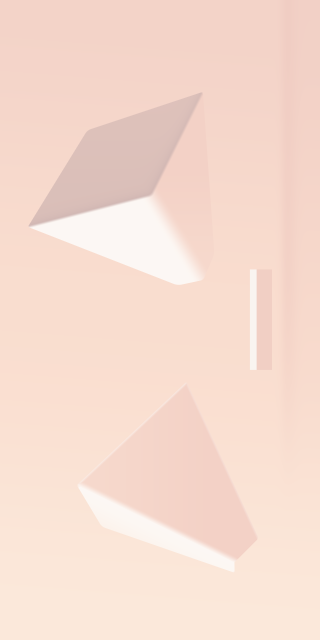
Write a Shadertoy shader that draws this background.

```glsl
const vec2 CANVAS = vec2(1.0, 2.0);
const float ROUNDING = 0.008;
const float FOLD_SOFTNESS = 0.032;
const float CREASE_X = 0.896;

const vec3 SKY_TOP = vec3(0.953, 0.827, 0.784);
const vec3 SKY_MIDDLE = vec3(0.978, 0.868, 0.812);
const vec3 SKY_BOTTOM = vec3(0.984, 0.910, 0.855);
const vec3 CREASE_PINK = vec3(0.930, 0.780, 0.745);
const vec3 WHITE = vec3(0.990, 0.970, 0.955);
const vec3 BLUSH = vec3(0.953, 0.820, 0.776);
const vec3 BLUSH_LIGHT = vec3(0.965, 0.848, 0.800);
const vec3 MAUVE = vec3(0.855, 0.748, 0.724);
const vec3 MAUVE_DEEP = vec3(0.805, 0.705, 0.695);

// Upper solid, counterclockwise outline plus its inner corner
const vec2 UP_PEAK = vec2(0.634, 1.713);
const vec2 UP_BACK = vec2(0.273, 1.593);
const vec2 UP_LEFT = vec2(0.087, 1.291);
const vec2 UP_BASE = vec2(0.555, 1.108);
const vec2 UP_FOOT = vec2(0.635, 1.125);
const vec2 UP_RIGHT = vec2(0.670, 1.206);
const vec2 UP_INNER = vec2(0.473, 1.390);

// Lower solid
const vec2 LOW_PEAK = vec2(0.583, 0.807);
const vec2 LOW_LEFT = vec2(0.240, 0.484);
const vec2 LOW_BASE = vec2(0.318, 0.354);
const vec2 LOW_FOOT = vec2(0.733, 0.210);
const vec2 LOW_FOLD = vec2(0.732, 0.242);
const vec2 LOW_RIGHT = vec2(0.808, 0.318);

// Signed distance to a line, negative on its left
float side(vec2 p, vec2 a, vec2 b) {
    vec2 e = normalize(b - a);
    return dot(p - a, vec2(e.y, -e.x));
}

float smoothMax(float a, float b) {
    float h = max(ROUNDING - abs(a - b), 0.0) / ROUNDING;
    return max(a, b) + 0.25 * ROUNDING * h * h;
}

float quad(vec2 p, vec2 a, vec2 b, vec2 c, vec2 d) {
    return smoothMax(smoothMax(side(p, a, b), side(p, b, c)),
                     smoothMax(side(p, c, d), side(p, d, a)));
}

float box(vec2 p, vec2 low, vec2 high) {
    vec2 d = max(low - p, p - high);
    return max(d.x, d.y);
}

float cover(float d, float pixel) {
    return clamp(0.5 - d / pixel, 0.0, 1.0);
}

vec3 background(vec2 p) {
    float h = p.y + 0.08 * (p.x - 0.5);
    vec3 color = mix(SKY_BOTTOM, SKY_MIDDLE, smoothstep(0.0, 1.0, h));
    color = mix(color, SKY_TOP, smoothstep(0.95, 2.0, h));
    // Vertical wall crease
    float dx = p.x - CREASE_X;
    float width = dx < 0.0 ? 0.018 : 0.028;
    float shade = 0.36 * exp(-dx * dx / (width * width));
    shade += 0.20 * smoothstep(-0.04, 0.03, dx);
    return mix(color, CREASE_PINK, shade * smoothstep(0.35, 1.2, p.y));
}

vec3 upperSolid(vec2 p, vec3 color, float pixel) {
    float outline = smoothMax(side(p, UP_PEAK, UP_BACK), side(p, UP_BACK, UP_LEFT));
    outline = smoothMax(outline, side(p, UP_LEFT, UP_BASE));
    outline = smoothMax(outline, side(p, UP_BASE, UP_FOOT));
    outline = smoothMax(outline, side(p, UP_FOOT, UP_RIGHT));
    outline = smoothMax(outline, side(p, UP_RIGHT, UP_PEAK));
    // Bright front turning softly into the right face
    float fold = side(p, UP_FOOT, UP_INNER);
    vec3 right = mix(BLUSH_LIGHT, BLUSH, smoothstep(1.15, 1.5, p.y));
    vec3 solid = mix(WHITE, right, smoothstep(-FOLD_SOFTNESS, FOLD_SOFTNESS, fold));
    // Shaded top with a darker rolled edge
    float top = smoothMax(side(p, UP_LEFT, UP_INNER), side(p, UP_INNER, UP_PEAK));
    vec3 shaded = mix(MAUVE, MAUVE_DEEP, 0.85 * exp(-max(-top, 0.0) / 0.014));
    shaded = mix(shaded, BLUSH, 0.15 * smoothstep(1.35, 1.7, p.y));
    solid = mix(solid, shaded, smoothstep(0.007, -0.005, top));
    return mix(color, solid, cover(outline, pixel));
}

vec3 lowerSolid(vec2 p, vec3 color, float pixel) {
    // The bright underside reaches beneath the front face
    vec2 hidden = LOW_FOLD + vec2(0.0, 0.05);
    float under = quad(p, LOW_LEFT, LOW_BASE, LOW_FOOT, hidden);
    float fold = side(p, LOW_LEFT, LOW_FOLD);
    vec3 bright = mix(WHITE, SKY_BOTTOM, 0.4 * smoothstep(0.01, 0.11, fold));
    color = mix(color, bright, cover(under, pixel));
    // Front face with pale rims
    float front = quad(p, LOW_PEAK, LOW_LEFT, LOW_FOLD, LOW_RIGHT);
    vec3 face = mix(BLUSH_LIGHT, BLUSH, smoothstep(0.25, 0.7, p.x));
    float rim = 0.55 * smoothstep(-0.009, 0.0, side(p, LOW_PEAK, LOW_LEFT));
    rim = max(rim, 0.3 * smoothstep(-0.008, 0.0, side(p, LOW_RIGHT, LOW_PEAK)));
    rim = max(rim, smoothstep(-0.020, 0.004, fold));
    return mix(color, mix(face, WHITE, rim), cover(front, pixel));
}

void mainImage(out vec4 fragColor, in vec2 fragCoord) {
    vec2 p = fragCoord / iResolution.xy * CANVAS;
    float pixel = CANVAS.y / iResolution.y;
    vec3 color = background(p);
    color = upperSolid(p, color, pixel);
    color = lowerSolid(p, color, pixel);
    // Small upright bar
    float bar = box(p, vec2(0.781, 0.844), vec2(0.850, 1.158));
    vec3 barColor = mix(WHITE * 0.985, BLUSH * 0.99, cover(0.802 - p.x, pixel));
    color = mix(color, barColor, cover(bar, pixel));
    fragColor = vec4(color, 1.0);
}
```
